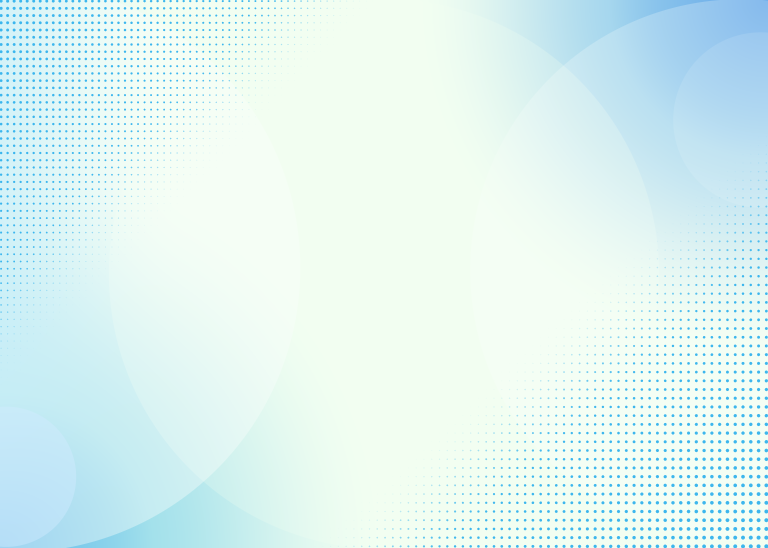
A Shadertoy shader for this background:

```glsl
const vec3 MINT = vec3(0.950, 0.998, 0.945);
const vec3 FROST = vec3(0.975, 0.992, 0.985);
const vec3 DOT_BLUE = vec3(0.20, 0.70, 0.93);

// Three-stop ramp from a corner colour, through a halo, to mint
vec3 cornerRamp(float dist, vec3 core, vec3 halo, float haloAt, float reach) {
    vec3 inner = mix(core, halo, clamp(dist / haloAt, 0.0, 1.0));
    return mix(inner, MINT, smoothstep(haloAt * 0.65, reach, dist));
}

// Translucent disc with a smooth rim
vec3 overlayDisc(vec3 base, vec2 p, vec2 center, float radius, vec3 tint, float alpha, float px) {
    float cover = clamp((radius - length(p - center)) / px + 0.5, 0.0, 1.0);
    return mix(base, tint, cover * alpha);
}

// Dots on a grid anchored at a corner, shrinking along a diagonal;
// q is the inward offset from that corner
float halftone(vec2 q, vec2 pitch, vec2 margin, vec2 extent, float maxRadius, float px) {
    vec2 cell = floor((q - margin) / pitch + 0.5);
    vec2 dotCenter = cell * pitch + margin;
    float fade = clamp(1.0 - dot(dotCenter, 1.0 / extent), 0.0, 1.0);
    float radius = maxRadius * sqrt(fade);
    float cover = clamp((radius - length(q - dotCenter)) / px + 0.5, 0.0, 1.0);
    return cover * clamp(1.2 * radius / px, 0.0, 1.0) * smoothstep(0.0, 0.35, fade);
}

void mainImage(out vec4 fragColor, in vec2 fragCoord) {
    float px = 1.0 / iResolution.y;
    vec2 p = fragCoord * px;
    float width = iResolution.x * px;
    vec2 topRight = vec2(width, 1.0);

    // Corner gradients multiply over the mint ground
    vec3 sky = cornerRamp(length(topRight - p), vec3(0.37, 0.64, 0.91),
                          vec3(0.61, 0.82, 0.93), 0.29, 0.66);
    vec3 lagoon = cornerRamp(length(p), vec3(0.38, 0.72, 0.92),
                             vec3(0.61, 0.87, 0.92), 0.28, 0.72);
    vec3 color = sky * lagoon / MINT;

    // Soft glow along the left side
    float sideGlow = pow(1.0 - smoothstep(-0.10, 0.34, p.x), 1.2);
    sideGlow *= smoothstep(0.0, 0.45, p.y);
    color = mix(color, vec3(0.64, 0.89, 0.97), sideGlow * 0.85);

    // Large discs
    color = overlayDisc(color, p, vec2(width * 0.5, 0.500), 0.502, MINT, 0.25, px);
    color = overlayDisc(color, p, vec2(0.029, 0.511), 0.519, FROST, 0.40, px);
    color = overlayDisc(color, p, vec2(width - 0.049, 0.507), 0.4945, FROST, 0.25, px);

    // Small discs
    color = overlayDisc(color, p, vec2(width - 0.013, 0.781), 0.160, FROST, 0.12, px);
    color = overlayDisc(color, p, vec2(0.011, 0.130), 0.128, vec3(0.82, 0.92, 1.0), 0.45, px);

    // Halftone dots in opposite corners
    float leftDots = halftone(vec2(p.x, 1.0 - p.y), vec2(0.0119, 0.0132),
                              vec2(0.002), vec2(0.72, 0.74), 0.0028, px);
    float rightDots = halftone(vec2(width - p.x, p.y), vec2(0.0142, 0.0159),
                               vec2(0.003), vec2(0.86, 0.80), 0.0037, px);
    color = mix(color, DOT_BLUE, max(leftDots, rightDots) * 0.95);

    fragColor = vec4(color, 1.0);
}
```
